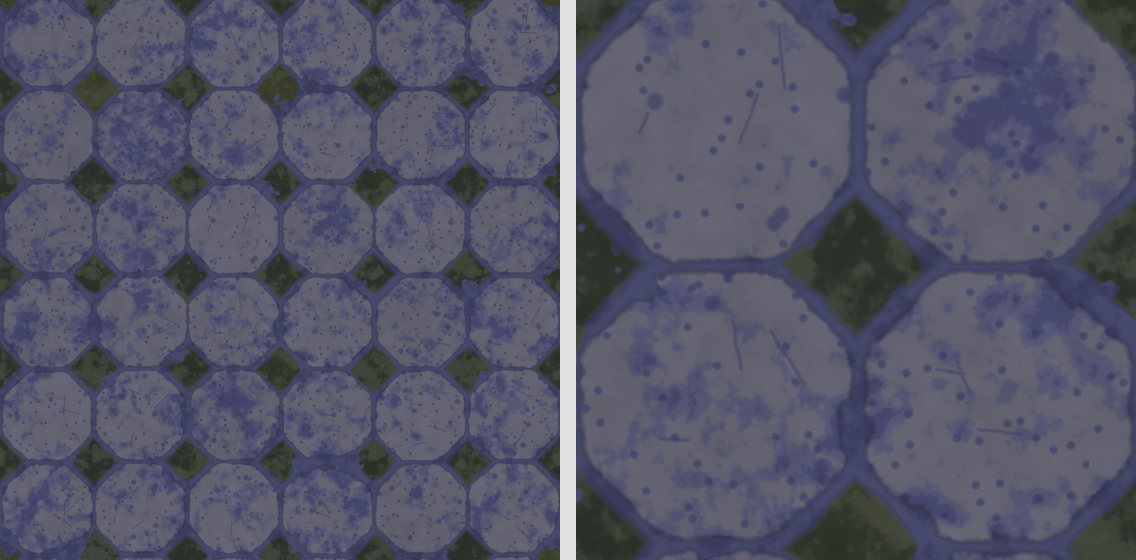
Left: the whole. Right: its middle third, enlarged.
Give the GLSL for this texture, as a three.js fragment shader.

```glsl
varying vec2 vUv;

const float REPEATS = 6.0;
const vec2 OFFSET = vec2(0.01, 0.05);
const float APOTHEM = 0.474;
const float CORNER_CLIP = 0.026;
const float DIAMOND_RADIUS = 0.268;
const float SOFTNESS = 0.010;
const float TILE_ROUGHNESS = 0.022;
const float DIAMOND_ROUGHNESS = 0.045;
const float SCRATCH_WIDTH = 0.011;

const vec3 TILE = vec3(0.385, 0.385, 0.440);
const vec3 STAIN = vec3(0.330, 0.338, 0.455);
const vec3 DEEP_STAIN = vec3(0.270, 0.275, 0.430);
const vec3 RIM = vec3(0.280, 0.290, 0.350);
const vec3 GROUT = vec3(0.270, 0.280, 0.410);
const vec3 GROUT_DARK = vec3(0.225, 0.230, 0.355);
const vec3 PIT = vec3(0.220, 0.220, 0.400);
const vec3 GREEN = vec3(0.240, 0.260, 0.220);
const vec3 GREEN_DARK = vec3(0.175, 0.195, 0.165);
const vec3 OLIVE = vec3(0.250, 0.265, 0.160);

vec3 hash3(vec2 p) {
  vec3 h = fract(p.xyx * vec3(0.1031, 0.1030, 0.0973));
  h += dot(h, h.yxz + 33.33);
  return fract((h.xxy + h.yzz) * h.zyx);
}

// Wrapping cellular noise: nearest distance, smooth signed blobs, nearest id
vec3 cells(vec2 uv, float period) {
  vec2 p = uv * period;
  vec2 base = floor(p);
  vec3 result = vec3(9.0, 0.0, 0.0);
  for (int y = -1; y <= 1; y++) {
    for (int x = -1; x <= 1; x++) {
      vec2 cell = base + vec2(float(x), float(y));
      vec3 h = hash3(mod(cell, period) + period * 1.7);
      vec2 d = cell + h.xy - p;
      float d2 = dot(d, d);
      float w = max(0.0, 1.0 - d2);
      result.y += w * w * w * (h.z * 2.0 - 1.0);
      if (d2 < result.x) result.xz = vec2(d2, h.z);
    }
  }
  result.x = sqrt(result.x);
  return result;
}

float layered(vec2 uv, float period) {
  float sum = 0.0;
  float amplitude = 0.5;
  for (int i = 0; i < 4; i++) {
    sum += amplitude * cells(uv, period).y;
    period *= 2.0;
    amplitude *= 0.62;
  }
  return sum;
}

float pits(vec2 uv, float period, float radius, float rarity) {
  vec3 c = cells(uv, period);
  return (1.0 - smoothstep(radius * 0.5, radius * 1.3, c.x)) * step(rarity, c.z);
}

float octagon(vec2 p) {
  vec2 a = abs(p);
  float d = max(max(a.x, a.y), (a.x + a.y) * 0.7071) - APOTHEM;
  return max(d, length(p) - APOTHEM - CORNER_CLIP);
}

float scratches(vec2 p, vec2 id, float bend) {
  float ink = 0.0;
  for (int i = 0; i < 3; i++) {
    vec3 h = hash3(id + 20.0 + float(i) * 13.0);
    vec2 q = p - (h.xy - 0.5) * 0.6;
    float angle = h.z * 6.2832;
    vec2 dir = vec2(cos(angle), sin(angle));
    float along = max(abs(dot(q, dir)) - 0.03 - 0.09 * h.x, 0.0);
    float across = dot(q, vec2(-dir.y, dir.x)) + bend * 0.012;
    ink = max(ink, 1.0 - smoothstep(0.0, SCRATCH_WIDTH, length(vec2(along, across))));
  }
  return ink;
}

void main() {
  vec2 p = vUv * REPEATS - OFFSET;
  float broad = layered(vUv, 18.0);
  float fine = layered(vUv, 50.0);
  float pitting = max(pits(vUv, 64.0, 0.17, 0.62), pits(vUv, 31.0, 0.16, 0.86));

  // Octagonal tiles, each with its own shift, tone and wear
  vec2 tileId = mod(floor(p), REPEATS);
  vec3 tileRand = hash3(tileId + 7.0);
  vec2 tileP = fract(p) - 0.5 + (tileRand.xy - 0.5) * 0.016;
  float tileD = octagon(tileP) + TILE_ROUGHNESS * (fine + 0.6 * broad);
  tileD += 0.07 * tileRand.z * smoothstep(0.25, 0.55, broad);

  // Diamonds at the tile corners
  vec2 gemId = mod(floor(p + 0.5), REPEATS);
  vec3 gemRand = hash3(gemId + 51.0);
  vec2 gemP = fract(p + 0.5) - 0.5 + (gemRand.xy - 0.5) * 0.03;
  float gemSize = DIAMOND_RADIUS - 0.035 * gemRand.z;
  float gemD = (abs(gemP.x) + abs(gemP.y) - gemSize) * 0.7071;
  gemD += DIAMOND_ROUGHNESS * (0.5 * fine + broad) + 0.16 * smoothstep(0.3, 0.6, broad);

  // Grout, darker where it meets the tiles
  vec3 color = mix(GROUT, GROUT_DARK, smoothstep(-0.05, 0.5, fine + 0.4 * broad));
  color *= 0.90 + 0.12 * smoothstep(0.0, 0.025, min(tileD, gemD));

  // Diamond surface
  vec3 gem = mix(GREEN, GREEN_DARK, smoothstep(-0.25, 0.2, fine + 0.5 * broad + 0.3 * (gemRand.x - 0.5)));
  gem = mix(gem, OLIVE, 0.65 * smoothstep(0.82, 0.95, gemRand.y));
  gem = mix(gem, RIM, 0.45 * smoothstep(-0.022, 0.0, gemD));
  gem = mix(gem, RIM, 0.35 * pitting) * (1.0 - 0.12 * fine);
  color = mix(color, gem, 1.0 - smoothstep(-SOFTNESS, SOFTNESS, gemD));

  // Tile surface: patina, pits and scratches
  float wear = 0.8 * broad + 0.75 * fine + 0.28 * (tileRand.z - 0.5);
  vec3 tile = mix(TILE, STAIN, smoothstep(-0.02, 0.22, wear));
  tile = mix(tile, DEEP_STAIN, 0.85 * smoothstep(0.28, 0.48, wear));
  tile = mix(tile, RIM, 0.45 * smoothstep(-0.016, 0.0, tileD));
  tile = mix(tile, PIT, 0.6 * pitting);
  tile = mix(tile, PIT, 0.45 * scratches(tileP, tileId, fine));
  tile *= 0.985 + 0.04 * (tileRand.x - 0.5) - 0.07 * fine;
  color = mix(color, tile, 1.0 - smoothstep(-SOFTNESS, SOFTNESS, tileD));

  gl_FragColor = vec4(color, 1.0);
}
```
